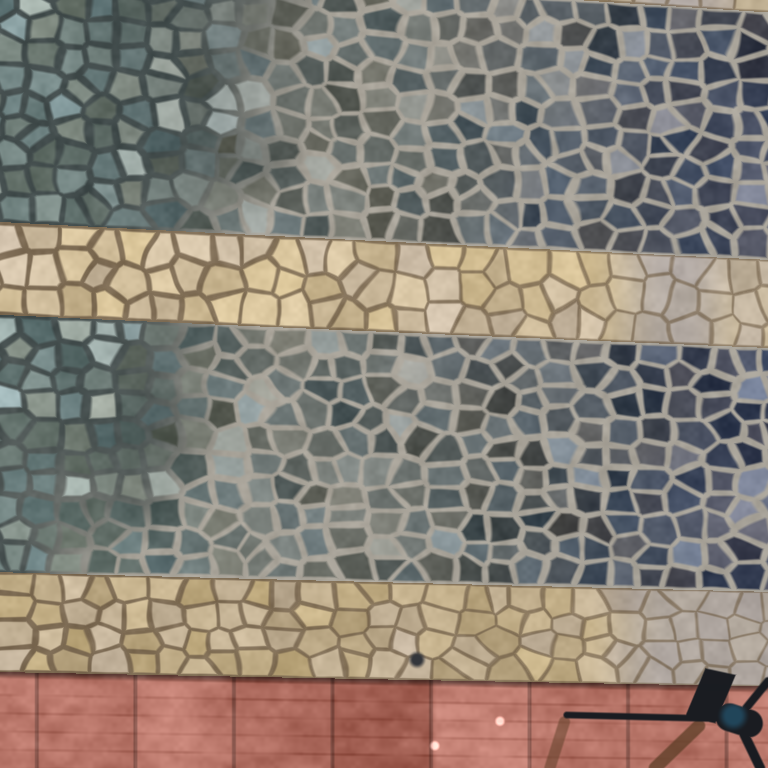
Write a three.js fragment shader that draws this texture.

```glsl
// Cobbled pavement seen from above: dark basalt fields, pale limestone bands,
// a row of red tiles and a dark thin-limbed device with its shadow in a corner.
// Each band is a jittered Voronoi grid, mirrored at its borders for clean edges.
varying vec2 vUv;

const float COLUMNS = 25.0;       // stones across the canvas
const float JITTER = 0.66;        // stone irregularity
const float TILE_TOP = 0.125;     // band borders, in slanted height
const float PALE_LOW_TOP = 0.255;
const float DARK_LOW_TOP = 0.59;
const float PALE_MID_TOP = 0.711;
const float DARK_TOP = 1.051;
const float TILE_WIDTH = 0.1283;
const vec3 BASALT_TEAL = vec3(0.44, 0.51, 0.50);
const vec3 BASALT_GREY = vec3(0.38, 0.41, 0.40);
const vec3 BASALT_NAVY = vec3(0.25, 0.28, 0.36);
const vec3 JOINT_DARK = vec3(0.26, 0.30, 0.30);
const vec3 JOINT_SAND = vec3(0.66, 0.64, 0.60);
const vec3 LIME = vec3(0.81, 0.74, 0.62);
const vec3 LIME_SHADE = vec3(0.66, 0.64, 0.65);
const vec3 LIME_JOINT = vec3(0.46, 0.39, 0.30);
const vec3 TILE_RED = vec3(0.71, 0.45, 0.40);
const vec3 METAL = vec3(0.10, 0.11, 0.13);

float hash(vec2 p) {
  return fract(sin(dot(p, vec2(127.1, 311.7))) * 43758.5);
}

float noise(vec2 p) {
  vec2 i = floor(p), f = fract(p);
  f = f * f * (3.0 - 2.0 * f);
  return mix(mix(hash(i), hash(i + vec2(1, 0)), f.x),
             mix(hash(i + vec2(0, 1)), hash(i + vec2(1, 1)), f.x), f.y);
}

float fbm(vec2 p) {
  return 0.6 * noise(p) + 0.4 * noise(p * 2.3 + 7.0);
}

// Stone centre; rows outside the band mirror the border row
vec2 stoneCentre(vec2 cell, float rows, float seed) {
  vec2 id = vec2(cell.x, clamp(cell.y, 0.0, rows - 1.0));
  vec2 c = id + 0.5 + JITTER * (vec2(hash(id + seed), hash(id + seed + 57.3)) - 0.5);
  if (cell.y < 0.0) c.y = -c.y;
  if (cell.y >= rows) c.y = 2.0 * rows - c.y;
  return c;
}

// x: distance to the nearest joint, yz: stone id
vec3 cobbles(vec2 p, float rows, float seed) {
  vec2 base = floor(p), id = base, centre = p;
  float best = 9.0, edge = 9.0;
  for (int j = -1; j <= 1; j++) for (int i = -1; i <= 1; i++) {
    vec2 cell = base + vec2(i, j), c = stoneCentre(cell, rows, seed);
    float d = distance(c, p);
    if (d < best) { best = d; id = cell; centre = c; }
  }
  for (int j = -2; j <= 2; j++) for (int i = -2; i <= 2; i++) {
    vec2 c = stoneCentre(id + vec2(i, j), rows, seed), gap = c - centre;
    if (dot(gap, gap) > 0.0001) edge = min(edge, dot(0.5 * (centre + c) - p, normalize(gap)));
  }
  return vec3(edge, id);
}

float stroke(vec2 p, vec2 a, vec2 b, float radius) {
  vec2 d = b - a;
  float t = clamp(dot(p - a, d) / dot(d, d), 0.0, 1.0);
  return 1.0 - smoothstep(radius - 0.0015, radius + 0.002, length(p - a - d * t));
}

float spot(vec2 p, vec2 c, float r) {
  return 1.0 - smoothstep(0.4 * r, r, distance(p, c));
}

vec3 basalt(vec2 uv, float edge, float rnd, float warm) {
  float cloud = fbm(uv * 5.0 + 3.0) - 0.5;
  vec3 col = mix(BASALT_TEAL, BASALT_GREY, smoothstep(0.05, 0.4, uv.x));
  col = mix(col, BASALT_NAVY, smoothstep(0.4, 1.0, uv.x + 0.25 * cloud - 0.1 * uv.y));
  col += 0.22 * (rnd - 0.5) + vec3(0.07, 0.02, -0.03) * (warm - 0.4);
  col += 0.12 * smoothstep(0.88, 0.95, rnd) + 0.12 * cloud;
  float sandy = smoothstep(0.08, 0.42, uv.x + 0.4 * (0.7 - uv.y) + 0.3 * cloud);
  float width = mix(0.06, 0.15, noise(uv * 28.0));
  return mix(mix(JOINT_DARK, JOINT_SAND, sandy), col, smoothstep(width - 0.06, width + 0.07, edge));
}

vec3 limestone(vec2 uv, float edge, float rnd, float warm) {
  vec3 col = LIME - 0.06 * (1.0 - smoothstep(0.2, 0.4, uv.y));
  col += 0.13 * (rnd - 0.5) + vec3(0.02, 0.0, -0.09) * (warm - 0.4);
  float shade = smoothstep(0.76, 0.87, uv.x) * (1.0 - 0.6 * smoothstep(0.89, 0.97, uv.x) * step(0.4, uv.y));
  col = mix(col, LIME_SHADE, 0.7 * shade);
  float width = mix(0.075, 0.035, uv.x) * (0.6 + 0.9 * noise(uv * 22.0));
  float joint = 1.0 - smoothstep(width - 0.03, width + 0.06, edge);
  return mix(col, LIME_JOINT, joint * mix(0.95, 0.65, uv.x));
}

vec3 tiles(vec2 uv, float v) {
  float x = (uv.x - 0.048) / TILE_WIDTH;
  float dull = smoothstep(0.23, 0.33, uv.x) * (1.0 - smoothstep(0.56, 0.57, uv.x));
  vec3 col = TILE_RED + 0.08 * (hash(vec2(floor(x), 4.0)) - 0.3) - 0.07 * dull;
  col += 0.14 * (fbm(uv * vec2(18, 40)) - 0.5);
  float groove = smoothstep(0.36, 0.5, abs(fract(v * 42.0) - 0.5));
  col -= 0.09 * groove * noise(uv * vec2(25, 60));
  float seam = (0.5 - abs(fract(x) - 0.5)) * TILE_WIDTH;
  col *= mix(0.75, 1.0, smoothstep(0.001, 0.004, seam));
  return col * mix(0.5, 1.0, smoothstep(0.0, 0.01, TILE_TOP - v));
}

void main() {
  vec2 uv = vUv;
  float v = uv.y + uv.x * (0.013 + 0.055 * uv.y);
  // Choose the band: lower border, upper border, rows of stones
  vec3 band = vec3(DARK_TOP, 1.17, 3);
  if (v < DARK_TOP) band = vec3(PALE_MID_TOP, DARK_TOP, 10);
  if (v < PALE_MID_TOP) band = vec3(DARK_LOW_TOP, PALE_MID_TOP, 3);
  if (v < DARK_LOW_TOP) band = vec3(PALE_LOW_TOP, DARK_LOW_TOP, 10);
  if (v < PALE_LOW_TOP) band = vec3(TILE_TOP, PALE_LOW_TOP, 4);
  vec2 p = vec2(uv.x * COLUMNS, (v - band.x) / (band.y - band.x) * band.z);
  p.x += 0.25 * noise(uv * 30.0);
  vec3 stone = cobbles(p, band.z, band.x * 40.0);
  float rnd = hash(stone.yz + band.x + 3.0), warm = hash(stone.yz + band.x + 9.0);
  vec3 col = band.z > 5.0 ? basalt(uv, stone.x, rnd, warm) : limestone(uv, stone.x, rnd, warm);
  if (v < TILE_TOP) col = tiles(uv, v);
  // Surface grain, dark pebble and pale specks
  col += 0.09 * (fbm(uv * 70.0) - 0.5);
  col = mix(col, METAL + 0.1, spot(uv, vec2(0.543, 0.141), 0.013));
  col += 0.4 * (spot(uv, vec2(0.651, 0.061), 0.008) + spot(uv, vec2(0.566, 0.029), 0.008));
  // Cast shadows, then the device: arm, legs, body and slanted panel
  float shadow = stroke(uv, vec2(0.91, 0.055), vec2(0.853, 0), 0.008);
  shadow = max(shadow, 0.7 * stroke(uv, vec2(0.735, 0.06), vec2(0.716, 0), 0.007));
  col = mix(col, vec3(0.36, 0.24, 0.15), 0.75 * shadow);
  float device = stroke(uv, vec2(0.738, 0.069), vec2(0.94, 0.064), 0.004);
  device = max(device, stroke(uv, vec2(0.966, 0.05), vec2(0.99, 0), 0.006));
  device = max(device, stroke(uv, vec2(0.965, 0.07), vec2(1, 0.113), 0.005));
  device = max(device, stroke(uv, vec2(0.95, 0.066), vec2(0.975, 0.058), 0.018));
  vec2 q = uv - vec2(0.925, 0.094);
  q.x -= 0.42 * q.y;
  q.y += 0.2 * q.x;
  q = abs(q) - vec2(0.021, 0.031);
  device = max(device, 1.0 - smoothstep(-0.001, 0.002, max(q.x, q.y)));
  vec3 metal = METAL + vec3(0.03, 0.16, 0.22) * spot(uv, vec2(0.955, 0.068), 0.022);
  gl_FragColor = vec4(mix(col, metal, device), 1);
}
```
